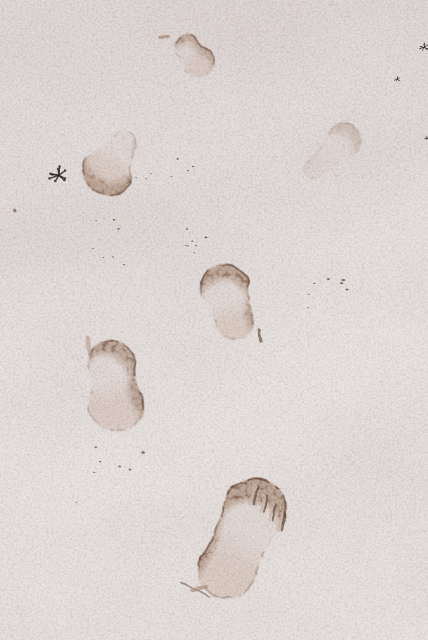
Write a Shadertoy shader that draws this texture.

```glsl
const vec3 PALE_SAND = vec3(0.885, 0.864, 0.855);
const vec3 GREY_SAND = vec3(0.845, 0.812, 0.803);
const vec3 DAMP_SAND = vec3(0.80, 0.715, 0.67);
const vec3 WALL_SHADE = vec3(0.66, 0.555, 0.485);
const vec3 DEEP_SHADE = vec3(0.40, 0.29, 0.23);
const vec3 WEED = vec3(0.17, 0.15, 0.15);

vec2 hash2(vec2 p) {
    vec3 q = fract(p.xyx * vec3(0.1031, 0.1030, 0.0973));
    q += dot(q, q.yzx + 33.33);
    return fract((q.xx + q.yz) * q.zy);
}

// Distance to the nearest scattered cell point
float cellular(vec2 p) {
    vec2 cell = floor(p), f = fract(p);
    float nearest = 2.0;
    for (int j = -1; j <= 1; j++)
        for (int i = -1; i <= 1; i++) {
            vec2 g = vec2(i, j);
            nearest = min(nearest, length(g + hash2(cell + g) - f));
        }
    return nearest;
}

float waves(vec2 p) {
    float sum = 0.0, amp = 0.5;
    for (int i = 0; i < 4; i++) {
        sum += amp * sin(p.x + 1.7 * sin(p.y + float(i))) * cos(p.y * 0.9 + sin(p.x));
        p = mat2(1.5, 1.1, -1.1, 1.5) * p + 2.3;
        amp *= 0.55;
    }
    return sum;
}

float segment(vec2 p, vec2 a, vec2 b) {
    vec2 pa = p - a, ba = b - a;
    return length(pa - ba * clamp(dot(pa, ba) / dot(ba, ba), 0.0, 1.0));
}

float along(vec2 p, vec2 a, vec2 b) {
    return clamp(dot(p - a, b - a) / dot(b - a, b - a), 0.0, 1.0);
}

// Tapered capsule, pinched at the arch
float soleDistance(vec2 p, vec2 toe, vec2 heel, vec2 radii) {
    float h = along(p, toe, heel);
    float r = mix(radii.x, radii.y, h) * (1.0 - 0.13 * sin(3.1416 * h));
    return length(p - mix(toe, heel, h)) - r;
}

// Sunken sole; "wall" points to the shaded side
vec3 footprint(vec3 col, vec2 p, vec2 toe, vec2 heel, vec2 radii, vec2 wall, float depth, float crumb) {
    float d = soleDistance(p, toe, heel, radii);
    float shifted = soleDistance(p + wall, toe, heel, radii);
    float inside = smoothstep(0.003, -0.003, d);
    float shade = inside * smoothstep(-0.010, 0.010, shifted);
    float heelTint = mix(0.16, 0.58, smoothstep(0.3, 1.0, along(p, toe, heel)));
    float facing = smoothstep(-0.006, 0.014, shifted - d);
    float broken = smoothstep(-0.1, 0.35, waves(p * 95.0) + 0.25 * facing);
    float rim = smoothstep(0.0028, 0.0004, abs(d + 0.001)) * broken;
    col = mix(col, DAMP_SAND, inside * heelTint * depth);
    col = mix(col, WALL_SHADE, shade * depth * (0.6 + 0.45 * crumb));
    col = mix(col, DEEP_SHADE, rim * depth * depth * mix(0.28, 0.75, facing));
    return mix(col, DEEP_SHADE, shade * depth * depth * 0.45 * smoothstep(0.55, 0.85, crumb));
}

vec3 stroke(vec3 col, vec3 ink, float d, float width, float alpha) {
    return mix(col, ink, alpha * smoothstep(width + 0.0009, width - 0.0009, d));
}

vec3 debris(vec3 col, vec2 p, vec2 centre, vec2 spread, float seed) {
    for (int i = 0; i < 7; i++) {
        vec2 r = hash2(vec2(float(i) * 7.3 + 1.0, seed));
        vec2 q = p - centre - (r - 0.5) * spread;
        col = stroke(col, DEEP_SHADE, length(q * vec2(0.75, 1.15)), 0.0008 + 0.0016 * r.x * r.y, 0.75);
    }
    return col;
}

vec3 weedTuft(vec3 col, vec2 p, vec2 centre, float size) {
    for (int i = 0; i < 9; i++) {
        vec2 r = hash2(vec2(float(i) + 3.0, 8.0));
        float a = float(i) * 0.7 + r.x;
        vec2 tip = centre + size * (0.55 + 0.45 * r.y) * vec2(cos(a), 0.85 * sin(a));
        float d = min(segment(p, centre, tip), length(p - tip) - size * 0.05);
        col = stroke(col, WEED, d, size * 0.065, 0.85);
    }
    return col;
}

void mainImage(out vec4 fragColor, in vec2 fragCoord) {
    vec2 p = fragCoord / iResolution.y;

    // Broad dunes and far haze
    float dune = 0.45 * waves(p * vec2(5.0, 8.0) + 1.0);
    float haze = smoothstep(0.62, 1.05, p.y) * 0.75;
    float hollow = 0.35 * exp(-pow((p.y - 0.63 - 0.22 * p.x) * 13.0, 2.0));
    vec3 col = mix(PALE_SAND, GREY_SAND, clamp(0.25 + dune + haze + hollow, 0.0, 1.0));

    // Prints, far to near
    float crumb = cellular(p * 130.0);
    vec2 w = p + 0.0028 * vec2(waves(p * 70.0), waves(p.yx * 75.0 + 4.0));
    col = footprint(col, w, vec2(0.292, 0.927), vec2(0.310, 0.905), vec2(0.020, 0.025), vec2(0.003, 0.012), 0.85, crumb);
    col = footprint(col, w, vec2(0.193, 0.776), vec2(0.170, 0.735), vec2(0.021, 0.040), vec2(-0.005, -0.020), 0.88, crumb);
    col = footprint(col, w, vec2(0.537, 0.780), vec2(0.488, 0.735), vec2(0.028, 0.014), vec2(0.012, 0.016), 0.42, crumb);
    col = footprint(col, w, vec2(0.352, 0.549), vec2(0.367, 0.498), vec2(0.039, 0.030), vec2(0.003, 0.025), 0.95, crumb);
    col = footprint(col, w, vec2(0.174, 0.431), vec2(0.181, 0.369), vec2(0.037, 0.044), vec2(0.009, 0.021), 0.92, crumb);
    col = footprint(col, w, vec2(0.398, 0.203), vec2(0.354, 0.110), vec2(0.050, 0.046), vec2(0.008, 0.036), 1.0, crumb);

    // Grooves and lit ridges between toes
    for (int i = 0; i < 4; i++) {
        vec2 tip = mix(vec2(0.402, 0.240), vec2(0.446, 0.198), float(i) / 3.0);
        vec2 root = tip - vec2(0.005, 0.026);
        col = stroke(col, DAMP_SAND, segment(w + vec2(0.005, 0.0), tip, root), 0.0028, 0.6);
        col = stroke(col, DEEP_SHADE, segment(w, tip, root), 0.0018, 0.7);
    }

    // Kicked clods beside the prints
    col = stroke(col, DEEP_SHADE, segment(w, vec2(0.404, 0.484), vec2(0.408, 0.468)), 0.0024, 0.65);
    col = stroke(col, WALL_SHADE, segment(w, vec2(0.250, 0.941), vec2(0.263, 0.944)), 0.0022, 0.8);
    col = stroke(col, DEEP_SHADE, segment(w, vec2(0.284, 0.092), vec2(0.325, 0.068)), 0.0012, 0.55);
    col = stroke(col, WALL_SHADE, segment(w, vec2(0.302, 0.078), vec2(0.322, 0.082)), 0.0030, 0.7);
    col = stroke(col, WALL_SHADE, segment(w, vec2(0.138, 0.472), vec2(0.142, 0.445)), 0.0040, 0.5);

    // Scattered crumbs
    col = debris(col, p, vec2(0.255, 0.752), vec2(0.11, 0.07), 2.0);
    col = debris(col, p, vec2(0.303, 0.623), vec2(0.06, 0.04), 5.0);
    col = debris(col, p, vec2(0.175, 0.620), vec2(0.06, 0.13), 9.0);
    col = debris(col, p, vec2(0.505, 0.540), vec2(0.09, 0.05), 13.0);
    col = debris(col, p, vec2(0.160, 0.250), vec2(0.13, 0.11), 17.0);

    // Dry weed and dark flecks
    col = weedTuft(col, p, vec2(0.092, 0.726), 0.017);
    col = weedTuft(col, p, vec2(0.621, 0.876), 0.005);
    col = weedTuft(col, p, vec2(0.663, 0.926), 0.008);
    col = weedTuft(col, p, vec2(0.667, 0.784), 0.004);
    col = stroke(col, DEEP_SHADE, length(p - vec2(0.023, 0.671)), 0.0028, 0.6);

    // Fine grain
    float grain = cellular(p * 270.0) - 0.48;
    float dust = hash2(floor(p * 512.0)).x - 0.5;
    col += grain * vec3(-0.065, -0.075, -0.078) + dust * 0.035;
    fragColor = vec4(clamp(col, 0.0, 1.0), 1.0);
}
```
